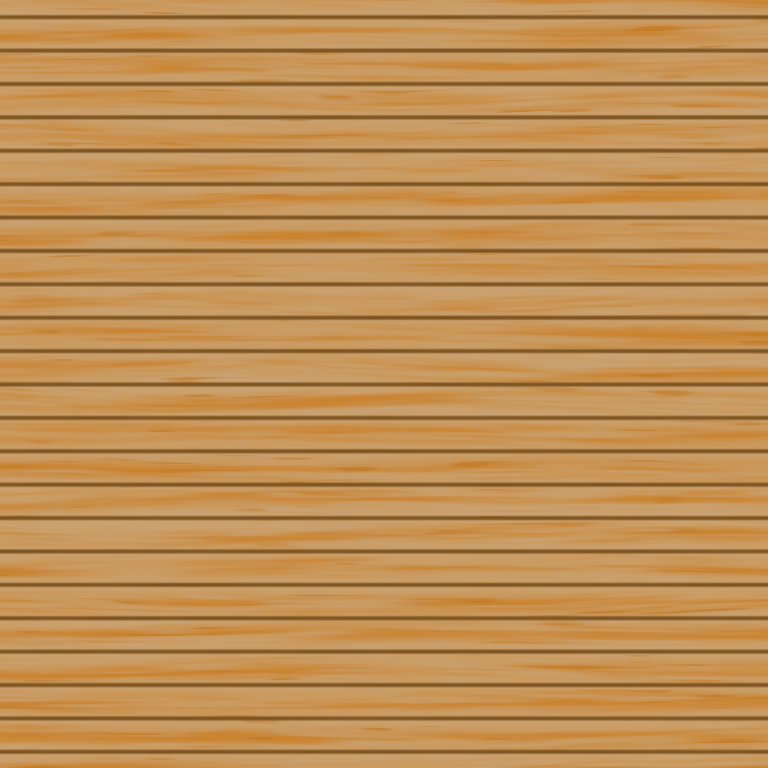
A three.js fragment shader for this texture:

```glsl
// Horizontal honey-coloured wood slats parted by thin, soft dark grooves.
// Each slat gets its own stretched value noise: drifting orange streaks gather
// near its middle, over a pale base with fine fibres.
varying vec2 vUv;

const float SLATS = 23.0;            // repeats up the canvas
const float GROOVE_PHASE = 0.485;    // groove position within one repeat
const float GROOVE_CORE = 0.0007;    // half widths, in canvas units
const float GROOVE_EDGE = 0.0045;
const float WANDER = 0.36;           // vertical drift of the grain, in slats
const float BAND_WIDTH = 0.30;       // spread of streaks about the slat middle
const float STREAK_GAIN = 0.78;
const float FIBRE_GAIN = 0.20;
const float SPECKLE = 0.035;

const vec3 PALE_WOOD = vec3(0.792, 0.642, 0.458);
const vec3 ORANGE_GRAIN = vec3(0.790, 0.510, 0.180);
const vec3 DEEP_GRAIN = vec3(0.755, 0.460, 0.120);
const vec3 GROOVE_BROWN = vec3(0.490, 0.325, 0.125);

float hash(vec2 p) {
  vec3 q = fract(vec3(p.xyx) * 0.1031);
  q += dot(q, q.yzx + 33.33);
  return fract((q.x + q.y) * q.z);
}

float noise(vec2 p) {
  vec2 cell = floor(p);
  vec2 f = fract(p);
  f = f * f * (3.0 - 2.0 * f);
  float low = mix(hash(cell), hash(cell + vec2(1.0, 0.0)), f.x);
  float high = mix(hash(cell + vec2(0.0, 1.0)), hash(cell + vec2(1.0, 1.0)), f.x);
  return mix(low, high, f.y);
}

// Noise stretched along the slat, decorrelated from slat to slat.
float grain(float x, float t, vec2 scale, float slat, float layer) {
  return noise(vec2(x * scale.x + layer * 61.0 + slat * 7.3,
                    t * scale.y + slat * 43.0 + 20.0));
}

void main() {
  float row = vUv.y * SLATS - GROOVE_PHASE;
  float slat = floor(row) + 2.0;
  float t = fract(row);
  float x = vUv.x;

  // Grain lines bend slowly along the length of the slat.
  float drift = noise(vec2(x * 2.6 + slat * 5.7, slat * 3.0)) - 0.5;
  float bent = t + WANDER * drift;

  // Broad and thin streaks, strongest near the middle.
  float offset = (bent - 0.5) / BAND_WIDTH;
  float band = exp(-offset * offset);
  float broad = grain(x, bent, vec2(5.0, 5.0), slat, 1.0);
  float thin = grain(x, bent, vec2(11.0, 12.0), slat, 2.0);
  float streak = smoothstep(0.2, 0.85, 0.58 * broad + 0.42 * thin);
  float tone = hash(vec2(slat, 9.0)) - 0.5;

  // Fibres and small mottling across the whole slat.
  float fibre = grain(x, bent, vec2(20.0, 15.0), slat, 3.0);
  float mottle = grain(x, t, vec2(90.0, 14.0), slat, 4.0);

  float warmth = 0.02 + band * (0.10 + STREAK_GAIN * streak)
               + FIBRE_GAIN * fibre + 0.12 * tone + 0.10 * (mottle - 0.5);
  vec3 color = mix(PALE_WOOD, ORANGE_GRAIN, clamp(warmth, 0.0, 1.0));

  // Occasional short dark streaks.
  float scratch = grain(x, bent, vec2(13.0, 11.0), slat, 5.0);
  float deep = smoothstep(0.74, 0.96, scratch) * smoothstep(0.35, 0.75, broad);
  color = mix(color, DEEP_GRAIN, 0.6 * deep);
  color *= 1.0 + SPECKLE * (0.5 * fibre + 0.5 * mottle - 0.5);

  // Soft groove between slats, with a faint light lip just below it.
  float toGroove = min(t, 1.0 - t) / SLATS;
  float lip = smoothstep(0.78, 0.90, t);
  color = mix(color, PALE_WOOD, 0.22 * lip);
  float groove = 1.0 - smoothstep(GROOVE_CORE, GROOVE_EDGE, toGroove);
  float wear = 0.94 + 0.06 * noise(vec2(x * 14.0, floor(row + 0.5) * 5.0 + 9.0));
  color = mix(color, GROOVE_BROWN, groove * wear);

  gl_FragColor = vec4(color, 1.0);
}
```
